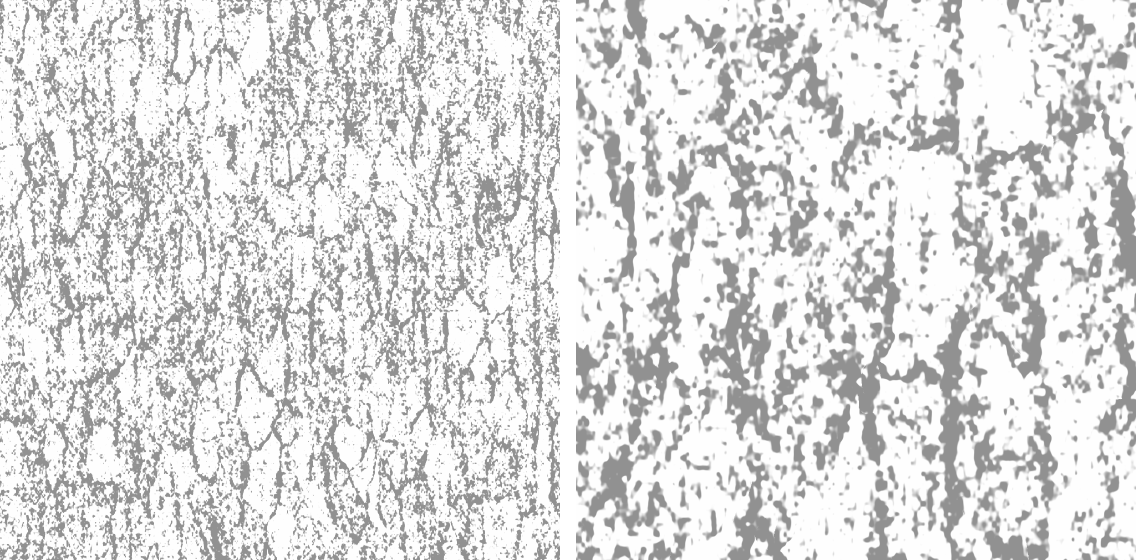
Left: the whole. Right: its middle third, enlarged.
A Shadertoy shader for this texture:

```glsl
// Rough tree bark: upright pale plates, dark broken cracks and fine grey speckle.

const vec3 PALE = vec3(0.995);
const vec3 INK = vec3(0.57);
const vec2 PLATES = vec2(25.0, 9.0);    // plates across and up the canvas
const float CRACK_WIDTH = 0.0042;       // in canvas units
const float CRACK_STRENGTH = 0.68;
const vec2 SHADOW_SIDE = vec2(0.5, -0.35); // cracks widen to the lower right
const float BARE_STRENGTH = 0.34;       // how clean the smooth plates are
const float STREAK_STRENGTH = 0.5;
const float INK_LEVEL = 0.215;          // higher means less ink
const float SOFTNESS = 0.18;
const int SAMPLES = 2;                  // smoothing samples per axis

float hash(vec2 p) {
    return fract(sin(dot(p, vec2(127.1, 311.7))) * 43758.5453);
}

vec2 hash2(vec2 p) {
    return vec2(hash(p), hash(p + 57.3));
}

float noise(vec2 p) {
    vec2 i = floor(p);
    vec2 f = fract(p);
    f = f * f * (3.0 - 2.0 * f);
    return mix(mix(hash(i), hash(i + vec2(1, 0)), f.x),
               mix(hash(i + vec2(0, 1)), hash(i + vec2(1, 1)), f.x), f.y);
}

// Noise centred on zero.
float wave(vec2 p) {
    return noise(p) - 0.5;
}

vec2 plateSeed(vec2 cell) {
    return cell + 0.05 + 0.9 * hash2(cell);
}

// Returns the crack profile in x and a random value of the plate in y.
vec2 plate(vec2 uv) {
    vec2 p = uv * PLATES;
    vec2 home = floor(p);
    vec2 nearest = home;
    float best = 1e3;
    for (int y = -1; y <= 1; y++)
    for (int x = -1; x <= 1; x++) {
        vec2 cell = home + vec2(x, y);
        vec2 d = plateSeed(cell) - p;
        if (dot(d, d) < best) {
            best = dot(d, d);
            nearest = cell;
        }
    }

    // Distance to the closest border, measured on the unstretched canvas
    vec2 toNearest = plateSeed(nearest) - p;
    vec2 side = vec2(0.0);
    float border = 1e3;
    for (int y = -2; y <= 2; y++)
    for (int x = -2; x <= 2; x++) {
        if (x == 0 && y == 0) continue;
        vec2 toOther = plateSeed(nearest + vec2(x, y)) - p;
        vec2 across = (toOther - toNearest) * PLATES;
        float d = 0.5 * dot(toNearest + toOther, toOther - toNearest) / length(across);
        if (d < border) {
            border = d;
            side = normalize(across);
        }
    }
    float width = CRACK_WIDTH * (1.0 + dot(side, SHADOW_SIDE));
    float crack = exp(-border * border / (width * width));
    return vec2(crack, hash(nearest + 19.7));
}

float inkCover(vec2 uv) {
    // Bend the plates, then fray their borders
    vec2 warped = uv;
    warped += vec2(0.026, 0.04) * vec2(wave(uv * vec2(14, 7)), wave(uv * vec2(20, 9) + 31.0));
    warped += vec2(0.010, 0.020) * vec2(wave(uv * vec2(55, 34) + 7.0), wave(uv * vec2(65, 40) + 83.0));
    warped += vec2(0.005, 0.007) * vec2(wave(uv * vec2(150, 95) + 3.0), wave(uv * vec2(160, 100) + 61.0));
    vec2 bark = plate(warped);

    // Cracks fade in and out along their length
    float crack = bark.x * mix(0.0, 1.3, noise(uv * vec2(42, 24) + 11.0));
    float bare = smoothstep(0.5, 0.9, bark.y) * (1.0 - bark.x);
    float streak = wave(warped * vec2(75, 18) + 43.0);

    // Speckle from coarse to fine
    float grain = 0.6 * wave(uv * vec2(150, 92) + 5.0)
                + wave(uv * vec2(265, 180) + 13.0)
                + 0.8 * wave(uv * vec2(450, 330) + 29.0);

    float ink = grain + STREAK_STRENGTH * streak
              + CRACK_STRENGTH * crack - BARE_STRENGTH * bare;
    return smoothstep(INK_LEVEL - SOFTNESS, INK_LEVEL + SOFTNESS, ink);
}

void mainImage(out vec4 fragColor, in vec2 fragCoord) {
    float cover = 0.0;
    for (int y = 0; y < SAMPLES; y++)
    for (int x = 0; x < SAMPLES; x++) {
        vec2 offset = (vec2(x, y) + 0.5) / float(SAMPLES) - 0.5;
        cover += inkCover((fragCoord + offset) / iResolution.y);
    }
    cover /= float(SAMPLES * SAMPLES);
    fragColor = vec4(mix(PALE, INK, cover), 1.0);
}
```
